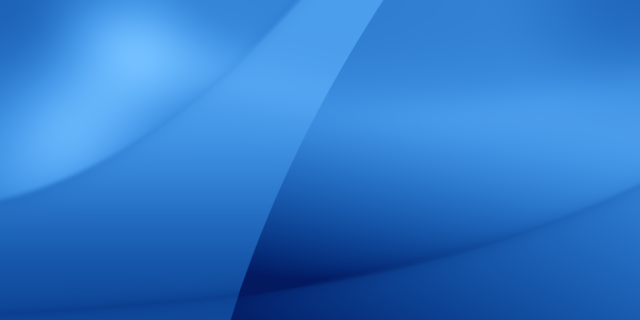
Give the GLSL for this background, as a Shadertoy shader.

```glsl
// Glossy blue panels split by a curved edge, with soft light streaks and creases.

// Maps light 0..1 to a ramp from navy to sky blue.
vec3 blueRamp(float t) {
    t = clamp(t, 0.0, 1.0);
    return vec3(0.01 + 0.44 * pow(t, 1.5),
                0.10 + t * (0.82 - 0.17 * t),
                0.38 + t * (1.05 - 0.43 * t));
}

float bell(float d, float width) {
    return exp(-d * d / (width * width));
}

float softMin(float a, float b, float k) {
    float h = clamp(0.5 + 0.5 * (b - a) / k, 0.0, 1.0);
    return mix(b, a, h) - k * h * (1.0 - h);
}

// Dark line that fades away from a curve.
float crease(float d) {
    return 0.065 * exp(-abs(d) / 0.022);
}

// Bright corner sheet: a diagonal beam and a flatter one leave the same spot.
float cornerLight(vec2 p) {
    vec2 q = p - vec2(0.43, 0.84);
    float along = dot(q, vec2(0.68, 0.733));
    float across = dot(q, vec2(0.733, -0.68));
    float beam = bell(across, 0.19) * smoothstep(0.26, -0.06, along)
               * smoothstep(-0.75, -0.3, along);
    float flare = bell(q.y + 0.27 * q.x, 0.12) * smoothstep(-0.35, 0.05, q.x);
    float shade = smoothstep(0.55, 0.0, distance(p, vec2(0.0, 1.0)));
    return 0.58 + 0.35 * beam + 0.19 * flare * (1.0 - 0.4 * beam) - 0.2 * shade;
}

float leftLight(vec2 p) {
    float light = 0.24 + 0.51 * smoothstep(0.0, 0.75, p.y);
    light += 0.05 * bell(p.y - 0.84 + 0.27 * (p.x - 0.43), 0.1);
    float d = p.y - (0.37 + p.x * (0.236 + 0.465 * p.x));
    light = mix(light, cornerLight(p), smoothstep(-0.012, 0.02, d));
    return light - crease(d);
}

float rightLight(vec2 p, float lowerCurve) {
    // Sky band above, ramp to shadow below
    float sky = 0.53 + 0.16 * bell(p.y - 0.57, 0.19) + 0.05 * (p.x - 1.0);
    sky += 0.04 * bell(p.y - 0.6 - 0.2 * (p.x - 1.35), 0.08);
    sky -= 0.17 * smoothstep(0.5, 0.0, distance(p, vec2(2.0, 1.05)));
    float slope = -0.37 + 1.25 * p.y + 0.25 * p.x;
    float light = softMin(slope, sky, 0.12);

    // Sheet under the lower curve
    float under = -0.16 + 0.25 * p.x + 0.5 * p.y;
    return mix(under, light, smoothstep(-0.01, 0.015, p.y - lowerCurve));
}

void mainImage(out vec4 fragColor, in vec2 fragCoord) {
    vec2 p = fragCoord / iResolution.y;
    float pixel = 1.0 / iResolution.y;

    float lowerCurve = 0.018 + p.x * (0.062 + 0.035 * p.x * p.x);
    float edge = p.x - (0.721 + p.y * (0.304 + 0.173 * p.y));
    float side = smoothstep(-pixel, pixel, edge);

    float light = mix(leftLight(p), rightLight(p, lowerCurve), side);
    light -= crease(p.y - lowerCurve);
    fragColor = vec4(blueRamp(light), 1.0);
}
```
